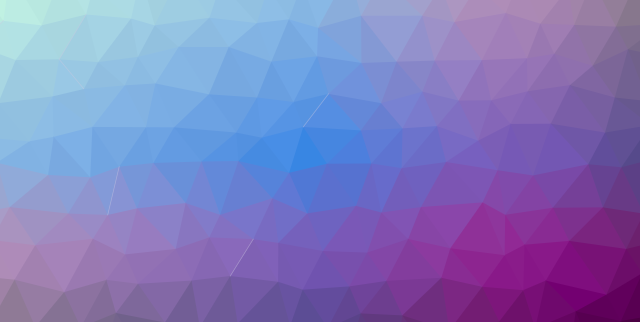
A WebGL 2 fragment shader for this background:

```glsl
#version 300 es
precision highp float;
// Low-poly background: a jittered, staggered grid is split into triangles,
// each filled flat from one palette read along x and along y and averaged
// in a perceptual space. A few seams carry a faint pale hairline.

uniform vec2 u_resolution;
out vec4 outColor;

const vec2 CELL = vec2(0.128, 0.118);  // grid cell, in canvas heights
const float JITTER = 0.58;
const mat3 RGB_TO_XYZ = mat3(0.4124, 0.2126, 0.0193,
                             0.3576, 0.7152, 0.1192,
                             0.1805, 0.0722, 0.9505);

const vec3 MINT    = vec3(0.75, 0.94, 0.88);
const vec3 BLUE    = vec3(0.17, 0.51, 0.89);
const vec3 MAGENTA = vec3(0.58, 0.15, 0.58);
const vec3 PURPLE  = vec3(0.50, 0.00, 0.50);
const vec3 PLUM    = vec3(0.29, 0.00, 0.26);

float hash(vec2 p) {
  return fract(sin(dot(p, vec2(127.1, 311.7))) * 43758.5453);
}

// Cube roots of XYZ blend like Lab, since Lab is linear in them.
vec3 toPerceptual(vec3 rgb) {
  return pow(RGB_TO_XYZ * pow(rgb, vec3(2.2)), vec3(1.0 / 3.0));
}

vec3 toRgb(vec3 c) {
  return pow(max(inverse(RGB_TO_XYZ) * (c * c * c), 0.0), vec3(1.0 / 2.2));
}

float ramp(float a, float b, float t) {
  return clamp((t - a) / (b - a), 0.0, 1.0);
}

vec3 palette(float t) {
  vec3 c = mix(toPerceptual(MINT), toPerceptual(BLUE), ramp(0.0, 0.5, t));
  c = mix(c, toPerceptual(MAGENTA), ramp(0.5, 0.76, t));
  c = mix(c, toPerceptual(PURPLE), ramp(0.76, 0.88, t));
  return mix(c, toPerceptual(PLUM), ramp(0.88, 1.0, t));
}

// Gradient colour at a point, running from top left to bottom right.
vec3 gradient(vec2 p, float aspect) {
  return toRgb(0.5 * (palette(p.x / aspect) + palette(1.0 - p.y)));
}

// Grid vertex: odd rows are shifted half a cell, then all are jittered.
vec2 vertex(vec2 id) {
  vec2 offset = vec2(hash(id), hash(id + 57.3)) - 0.5;
  float stagger = 0.5 * mod(id.y, 2.0);
  return (id + vec2(stagger, 0.0) + JITTER * offset) * CELL;
}

// Signed distance to the line a-b, positive on its left.
float edge(vec2 p, vec2 a, vec2 b) {
  vec2 e = b - a;
  return (e.x * (p.y - a.y) - e.y * (p.x - a.x)) / length(e);
}

float segment(vec2 p, vec2 a, vec2 b) {
  vec2 e = b - a;
  return length(p - a - e * clamp(dot(p - a, e) / dot(e, e), 0.0, 1.0));
}

// Flat triangle as premultiplied colour and smooth coverage.
vec4 facet(vec2 p, vec2 a, vec2 b, vec2 c, float aspect, float pixel) {
  float d = min(edge(p, a, b), min(edge(p, b, c), edge(p, c, a)));
  float cover = clamp(0.5 + d / pixel, 0.0, 1.0);
  if (cover <= 0.0) return vec4(0.0);
  vec2 center = (a + b + c) / 3.0;
  float shade = 1.0 + 0.03 * (hash(center) - 0.5);
  return vec4(gradient(center, aspect) * shade, 1.0) * cover;
}

void main() {
  vec2 p = gl_FragCoord.xy / u_resolution.y;
  float aspect = u_resolution.x / u_resolution.y;
  float pixel = 1.0 / u_resolution.y;
  vec4 sum = vec4(gradient(p, aspect), 1.0) * 0.0001;
  float hairline = 0.0;

  for (int j = -1; j <= 1; j++) {
    for (int i = -1; i <= 1; i++) {
      vec2 id = floor(p / CELL) + vec2(i, j);
      vec2 a = vertex(id);
      vec2 b = vertex(id + vec2(1.0, 0.0));
      vec2 c = vertex(id + vec2(1.0, 1.0));
      vec2 d = vertex(id + vec2(0.0, 1.0));

      // Turn the quad so that a-c is its shorter diagonal.
      if (distance(a, c) > distance(b, d)) {
        vec2 first = a;
        a = b; b = c; c = d; d = first;
      }
      sum += facet(p, a, b, c, aspect, pixel);
      sum += facet(p, a, c, d, aspect, pixel);

      // Rare pale seam on the diagonal.
      float rare = step(hash(id + 19.7), 0.05);
      float line = 1.0 - smoothstep(0.0, 0.003, segment(p, a, c));
      hairline = max(hairline, rare * line);
    }
  }

  vec3 color = sum.rgb / sum.a;
  outColor = vec4(mix(color, vec3(0.8, 0.78, 0.88), 0.35 * hairline), 1.0);
}
```
